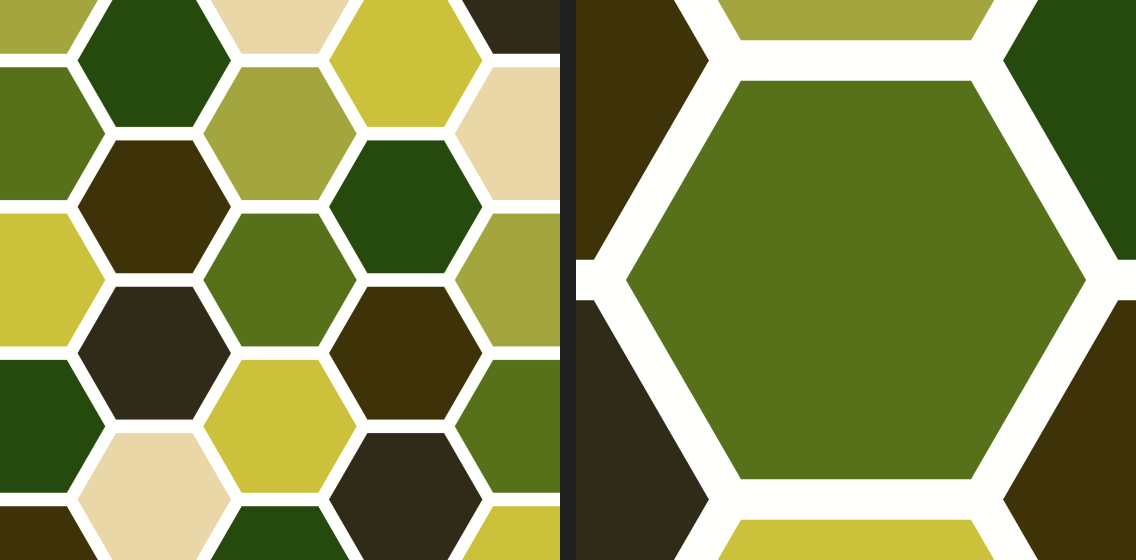
Left, the full canvas; right, a detail of the centre.
Reproduce this pattern procedurally as a Shadertoy shader.

```glsl
const vec2 PITCH = vec2(0.2245, 0.2613);  // column and row spacing
const float APOTHEM = 0.1186;             // centre of a tile to its flat side
const vec3 GROUT = vec3(1.0, 1.0, 0.995);

// Signed distance to a flat-topped regular hexagon
float hexagonDistance(vec2 p, float apothem) {
    p = abs(p);
    return max(p.y, dot(p, vec2(0.8660254, 0.5))) - apothem;
}

// Nearest tile of one column parity: x, y = column and row, z = distance
vec3 nearestTile(vec2 p, float parity, vec2 pitch, float apothem) {
    vec2 shift = vec2(1.0, 0.5) * parity;
    vec2 stride = vec2(2.0, 1.0);
    vec2 cell = round((p / pitch - shift) / stride) * stride + shift;
    return vec3(cell, hexagonDistance(p - cell * pitch, apothem));
}

// Seven colours cycle down each column, with a stagger between columns
vec3 tileColour(vec2 cell) {
    vec3 palette[7] = vec3[7](
        vec3(0.640, 0.648, 0.248),  // olive
        vec3(0.341, 0.443, 0.102),  // leaf
        vec3(0.796, 0.757, 0.230),  // mustard
        vec3(0.149, 0.290, 0.050),  // forest
        vec3(0.243, 0.196, 0.035),  // brown
        vec3(0.188, 0.169, 0.094),  // charcoal
        vec3(0.917, 0.843, 0.660)   // cream
    );
    float odd = mod(cell.x, 2.0);
    float order = round(cell.y - 0.5 * cell.x + 3.0 * odd + 1.0);
    return palette[int(mod(order + 0.5, 7.0))];
}

void mainImage(out vec4 fragColor, in vec2 fragCoord) {
    // Centred coordinates, with rows counted downwards
    vec2 p = (fragCoord - 0.5 * iResolution.xy) / iResolution.y;
    p.y = -p.y;

    // The closer of the even and odd column tiles
    vec3 even = nearestTile(p, 0.0, PITCH, APOTHEM);
    vec3 odd = nearestTile(p, 1.0, PITCH, APOTHEM);
    vec3 tile = even.z < odd.z ? even : odd;

    // Tile over grout, with a one-pixel soft edge
    float pixel = 1.0 / iResolution.y;
    float coverage = 1.0 - smoothstep(-0.7 * pixel, 0.7 * pixel, tile.z);
    fragColor = vec4(mix(GROUT, tileColour(tile.xy), coverage), 1.0);
}
```
